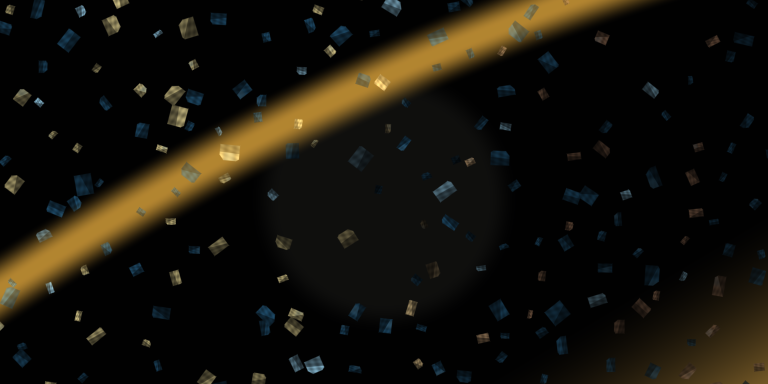
Write a Shadertoy shader that draws this background.

```glsl
// Cut-glass chips drifting over black, crossed by a soft curved golden beam.
// A faint disc and a warm corner glow lie beneath; a jittered cellular grid
// scatters the chips, each a clipped rotated box with two shaded facets.

const vec3 BLACK = vec3(0.004, 0.004, 0.005);
const vec3 DISC_GREY = vec3(0.058, 0.058, 0.052);
const vec3 GOLD = vec3(0.70, 0.52, 0.19);
const vec3 CORNER_GOLD = vec3(0.46, 0.35, 0.15);
const vec3 BLUE = vec3(0.10, 0.25, 0.35);
const vec3 PALE_BLUE = vec3(0.44, 0.60, 0.68);
const vec3 CREAM = vec3(0.70, 0.65, 0.45);
const vec3 ROSE = vec3(0.46, 0.34, 0.26);
const float CELL = 0.08;

float hash(vec2 p, float seed) {
    vec3 q = fract(vec3(p.xyx + seed * 7.31) * vec3(0.1031, 0.1030, 0.0973));
    q += dot(q, q.yzx + 33.33);
    return fract((q.x + q.y) * q.z);
}

vec2 rotate(vec2 p, float angle) {
    float c = cos(angle), s = sin(angle);
    return vec2(c * p.x - s * p.y, s * p.x + c * p.y);
}

// Beam strength, using the slope to turn height into distance
float beam(vec2 p) {
    float height = p.y - (0.245 + 0.655 * p.x - 0.1 * p.x * p.x);
    float slope = 0.655 - 0.2 * p.x;
    float d = abs(height) / sqrt(1.0 + slope * slope);
    return 1.0 - smoothstep(0.008, 0.092, d);
}

// Warm light growing toward the lower right corner
float cornerGlow(vec2 p) {
    float depth = dot(p - vec2(2.0, 0.45), normalize(vec2(0.6, -1.0)));
    return pow(clamp(depth / 0.39, 0.0, 1.0), 1.6);
}

// Box with two clipped corners
float chipDistance(vec2 q, vec2 halfSize, float cut) {
    vec2 d = abs(q) - halfSize;
    float box = max(d.x, d.y);
    float reach = (halfSize.x + halfSize.y) * mix(0.48, 0.72, cut);
    float clipA = dot(q, vec2(0.78, 0.62)) - reach;
    float clipB = dot(q, vec2(-0.55, 0.83)) - reach * 1.12;
    return max(box, max(clipA, clipB));
}

// Two facets, fine streaks and a bright sheen on one side
vec3 chipColour(vec2 q, vec2 halfSize, vec2 id, float x, float edge) {
    float pick = hash(id, 5.0);
    float right = smoothstep(0.75, 1.5, x);
    vec3 base = pick < 0.33 ? mix(CREAM, ROSE, right) : BLUE;
    base = pick > 0.91 ? PALE_BLUE : base;

    float lean = hash(id, 6.0) * 2.0 - 1.0;
    float ridge = q.y + lean * q.x * 0.6 - halfSize.y * 0.25 * lean;
    float facet = smoothstep(-edge, edge, ridge);
    vec2 u = q / halfSize;
    float streaks = 0.9 + 0.14 * sin(u.x * 7.0 + pick * 40.0)
                        + 0.09 * sin(u.y * 9.0 + u.x * 4.0);
    float sheen = facet * smoothstep(0.55, 1.0, hash(id, 7.0))
                * smoothstep(-0.4, 0.9, sin(u.x * 2.5 + pick * 30.0));
    vec3 colour = base * mix(0.62, 1.1, facet) * streaks;
    return mix(colour, base * 0.5 + PALE_BLUE * 0.55, sheen * 0.55);
}

void mainImage(out vec4 fragColor, in vec2 fragCoord) {
    vec2 p = fragCoord / iResolution.y;
    p.x *= 2.0 * iResolution.y / iResolution.x;
    float edge = 0.8 / iResolution.y;

    // Background lights
    float disc = 1.0 - smoothstep(0.27, 0.35, length(p - vec2(1.0, 0.48)));
    float gold = beam(p);
    vec3 colour = mix(BLACK, DISC_GREY, disc);
    colour += CORNER_GOLD * cornerGlow(p);
    colour = mix(colour, GOLD, gold);

    // Scattered chips from the neighbouring cells
    vec2 home = floor(p / CELL);
    for (int j = -1; j <= 1; j++)
    for (int i = -1; i <= 1; i++) {
        vec2 id = home + vec2(i, j) + 20.0;
        vec2 jitter = vec2(hash(id, 1.0), hash(id, 2.0));
        vec2 centre = (id - 20.0 + mix(vec2(0.1), vec2(0.9), jitter)) * CELL;

        float sparse = smoothstep(1.4, 1.65, centre.x)
                     * smoothstep(0.55, 0.85, centre.y);
        float present = step(hash(id, 3.0), mix(0.66, 0.32, sparse));

        float size = mix(0.011, 0.027, pow(hash(id, 4.0), 1.6));
        vec2 halfSize = size * vec2(1.0, mix(0.5, 0.9, hash(id, 8.0)));
        vec2 q = rotate(p - centre, hash(id, 9.0) * 6.283);
        float d = chipDistance(q, halfSize, hash(id, 10.0));
        float cover = present * (1.0 - smoothstep(-edge, edge, d));

        // Chips fade rightward and within the disc, and warm in the beam
        float inDisc = 1.0 - smoothstep(0.25, 0.35, length(centre - vec2(1.0, 0.48)));
        float light = mix(1.0, 0.58, smoothstep(0.9, 1.7, centre.x));
        light *= mix(1.0, 0.25 + 0.75 * hash(id, 11.0), max(inDisc, 0.55));
        vec3 chip = chipColour(q, halfSize, id, centre.x, edge) * light;
        chip += GOLD * gold * 0.6 + CORNER_GOLD * cornerGlow(p) * 0.3;
        colour = mix(colour, chip, cover * 0.95);
    }

    fragColor = vec4(clamp(colour, 0.0, 1.0), 1.0);
}
```
